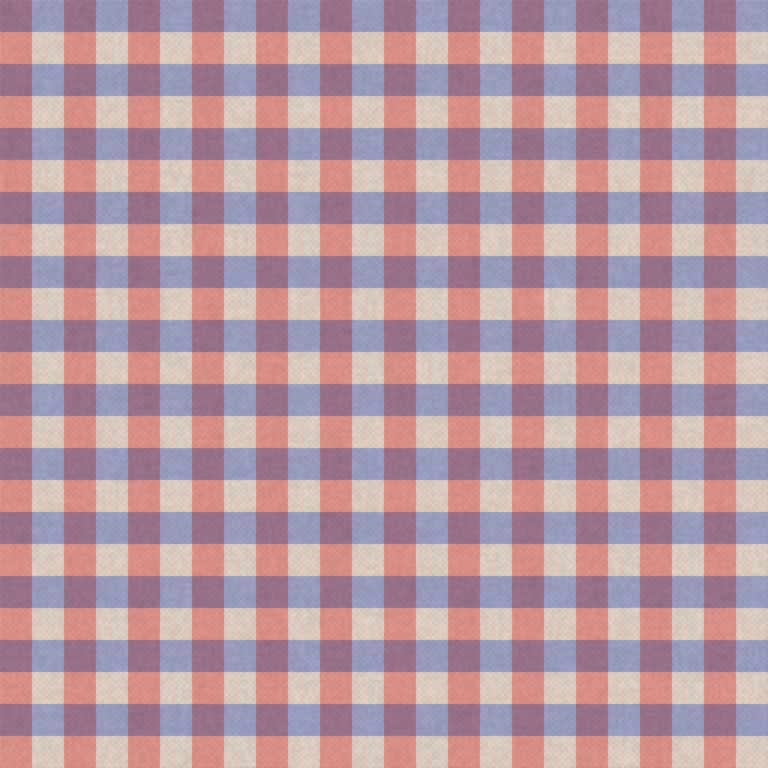
Reproduce this pattern procedurally as a Shadertoy shader.

```glsl
// Woven gingham cloth: red warp stripes crossing blue weft stripes on cream.

const float REPEATS = 12.0;        // checks across and down
const float STRIPE = 0.5;          // stripe width as a share of one repeat
const float EDGE = 0.0012;         // softness of stripe edges, canvas units
const float THREADS = 256.0;       // threads across the canvas
const float WEAVE_DEPTH = 0.012;   // over-under shading
const float STREAK_DEPTH = 0.025;  // variation along single threads
const float GRAIN_DEPTH = 0.06;    // fibre speckle
const float TINT_DEPTH = 0.018;    // slight colour speckle

const vec3 CREAM = vec3(0.850, 0.790, 0.745);
const vec3 RED = vec3(0.845, 0.555, 0.525);
const vec3 BLUE = vec3(0.595, 0.605, 0.740);
const vec3 PLUM = vec3(0.590, 0.438, 0.525);

float hash(vec2 p) {
    vec3 q = fract(vec3(p.xyx) * 0.1031);
    q += dot(q, q.yzx + 33.33);
    return fract((q.x + q.y) * q.z);
}

float valueNoise(vec2 p) {
    vec2 cell = floor(p);
    vec2 f = fract(p);
    f = f * f * (3.0 - 2.0 * f);
    float low = mix(hash(cell), hash(cell + vec2(1.0, 0.0)), f.x);
    float high = mix(hash(cell + vec2(0.0, 1.0)), hash(cell + 1.0), f.x);
    return mix(low, high, f.y);
}

// Coverage of a repeating stripe centred at the given phase of each repeat.
float stripe(float x, float centre, float softness) {
    float offset = abs(fract(x * REPEATS - centre + 0.5) - 0.5);
    float distanceToEdge = (offset - 0.5 * STRIPE) / REPEATS;
    return 1.0 - smoothstep(-softness, softness, distanceToEdge);
}

// Brightness of the interlaced threads, centred on zero.
float weave(vec2 uv) {
    vec2 thread = uv * THREADS;
    vec2 cell = floor(thread);
    float over = mod(cell.x + cell.y, 2.0) * 2.0 - 1.0;
    float warp = valueNoise(thread * vec2(1.0, 0.12)) - 0.5;
    float weft = valueNoise(thread * vec2(0.12, 1.0) + 71.0) - 0.5;
    float grain = valueNoise(thread * 0.9 + 19.0) - 0.5;
    return over * WEAVE_DEPTH + (warp + weft) * STREAK_DEPTH + grain * GRAIN_DEPTH;
}

void mainImage(out vec4 fragColor, in vec2 fragCoord) {
    vec2 uv = fragCoord / iResolution.xy;
    float softness = max(EDGE, 0.75 / iResolution.y);

    // Red starts at the left edge, blue ends at the top edge.
    float warp = stripe(uv.x, 0.25, softness);
    float weft = stripe(uv.y, 0.75, softness);
    vec3 color = mix(mix(CREAM, RED, warp), mix(BLUE, PLUM, warp), weft);

    // Thread relief and uneven dye.
    color *= 1.0 + weave(uv);
    float tint = valueNoise(uv * THREADS * 0.5 + 143.0) - 0.5;
    color += tint * TINT_DEPTH * vec3(1.0, -0.4, -1.0);

    fragColor = vec4(clamp(color, 0.0, 1.0), 1.0);
}
```
